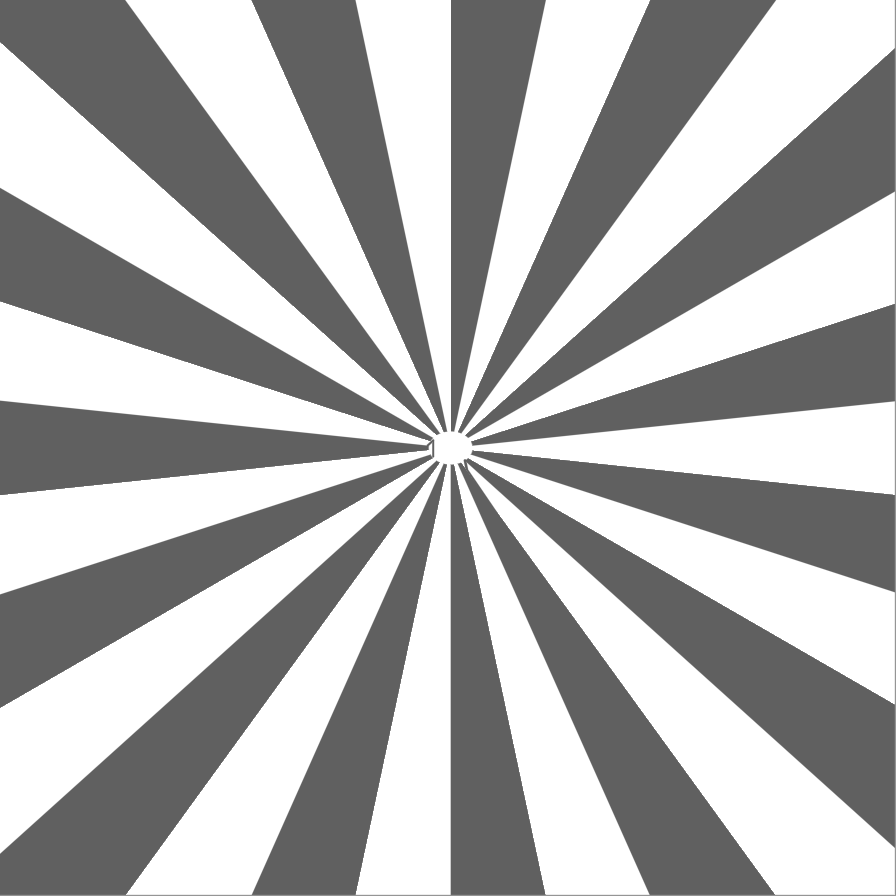
This background is drawn by a WebGL 2 fragment shader. Its source:

```glsl
#version 300 es
precision highp float;
// Grey and white sunburst: fifteen even rays around a small white hub.

uniform vec2 u_resolution;
out vec4 outColor;

const float TAU = 6.2831853;
const float RAY_COUNT = 15.0;
const vec2 CENTER = vec2(0.503, 0.5);
const vec2 HUB_RADII = vec2(0.0245, 0.0185);
const vec3 RAY_GREY = vec3(0.378);
const vec3 PAPER_WHITE = vec3(1.0);
const vec3 BORDER_GREY = vec3(0.58);

// Signed distance to wedges that fill half of each turn step, clockwise from up.
float rayDistance(vec2 p, float count) {
    float stepAngle = TAU / count;
    float local = mod(atan(p.x, p.y), stepAngle);
    float offCenter = abs(local - 0.25 * stepAngle);
    return length(p) * sin(offCenter - 0.25 * stepAngle);
}

// Approximate signed distance to an ellipse.
float ellipseDistance(vec2 p, vec2 radii) {
    return (length(p / radii) - 1.0) * min(radii.x, radii.y);
}

// Distance to a line from a to b with the given half width.
float strokeDistance(vec2 p, vec2 a, vec2 b, float halfWidth) {
    vec2 ab = b - a;
    float t = clamp(dot(p - a, ab) / dot(ab, ab), 0.0, 1.0);
    return length(p - a - t * ab) - halfWidth;
}

// Antialiased coverage of the inside of a shape.
float coverage(float d, float soft) {
    return 1.0 - smoothstep(-soft, soft, d);
}

void main() {
    float size = min(u_resolution.x, u_resolution.y);
    vec2 uv = (gl_FragCoord.xy - 0.5 * u_resolution) / size + 0.5;
    vec2 p = uv - CENTER;
    float soft = 0.75 / size;

    // Rays, cut away by the hub
    float shape = max(rayDistance(p, RAY_COUNT), -ellipseDistance(p, HUB_RADII));

    // Small notch at the tip of the left ray
    vec2 notchTop = vec2(-0.0195, 0.0085);
    shape = min(shape, strokeDistance(p, notchTop, vec2(-0.0195, -0.0095), 0.0011));
    shape = min(shape, strokeDistance(p, notchTop, vec2(-0.0260, 0.0025), 0.0012));

    // Spur along the upper edge of a lower right ray
    vec2 spurBend = vec2(0.0180, -0.0240);
    shape = min(shape, strokeDistance(p, vec2(0.0160, -0.0140), spurBend, 0.0015));
    shape = min(shape, strokeDistance(p, spurBend, vec2(0.0500, -0.0710), 0.0012));

    vec3 color = mix(PAPER_WHITE, RAY_GREY, coverage(shape, soft));

    // Hairline along the right and bottom borders
    float border = min(1.0 - uv.x, uv.y) - 0.0013;
    color = mix(color, BORDER_GREY, coverage(border, soft));

    outColor = vec4(color, 1.0);
}
```
